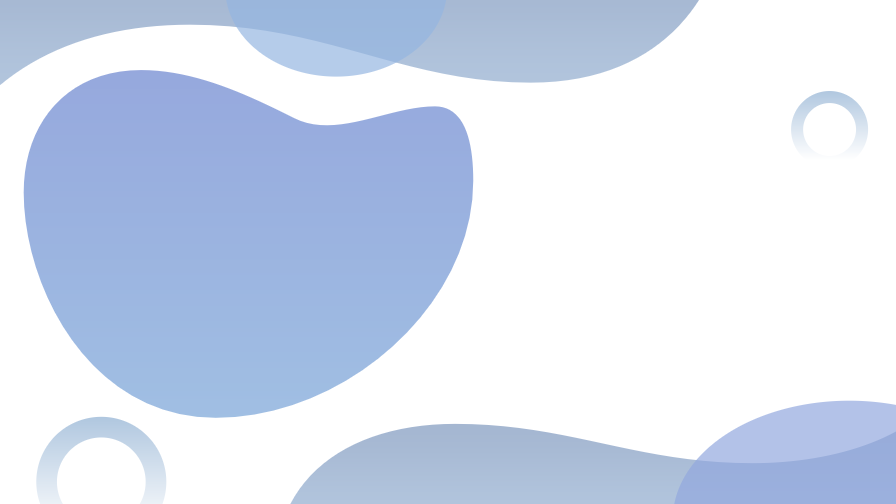
A Shadertoy shader for this background:

```glsl
// Soft blue abstract backdrop: a large blob, edge waves, translucent discs and fading rings.
#define BLOB_TOP vec3(0.588, 0.660, 0.867)
#define BLOB_BOTTOM vec3(0.628, 0.748, 0.890)
#define WAVE_DARK vec3(0.645, 0.715, 0.820)
#define WAVE_LIGHT vec3(0.695, 0.770, 0.865)
#define SKY_DISC vec3(0.580, 0.710, 0.880)
#define VIOLET_DISC vec3(0.570, 0.655, 0.870)
#define RING_COLOR vec3(0.690, 0.780, 0.875)
#define DISC_OPACITY 0.69
#define RING_FADE_END 0.79
#define CURVE_STEPS 20

// Outline drawn by a moving pen; tracks squared distance and inside parity.
struct Path { vec2 pen; float dist2; float side; };

Path startAt(vec2 pen) {
    return Path(pen, 1e3, 1.0);
}

void lineTo(inout Path path, vec2 p, vec2 end) {
    vec2 edge = end - path.pen;
    vec2 rel = p - path.pen;
    vec2 gap = rel - edge * clamp(dot(rel, edge) / max(dot(edge, edge), 1e-9), 0.0, 1.0);
    path.dist2 = min(path.dist2, dot(gap, gap));
    bool spans = (path.pen.y > p.y) != (end.y > p.y);
    if (spans && rel.x < edge.x * rel.y / edge.y) path.side = -path.side;
    path.pen = end;
}

// Cubic Bezier from the pen, with handles b and c, to the end point d.
void curveTo(inout Path path, vec2 p, vec2 b, vec2 c, vec2 d) {
    vec2 a = path.pen;
    for (int i = 1; i <= CURVE_STEPS; i++) {
        float t = float(i) / float(CURVE_STEPS);
        float s = 1.0 - t;
        vec2 point = s*s*s*a + 3.0*s*s*t*b + 3.0*s*t*t*c + t*t*t*d;
        lineTo(path, p, i == CURVE_STEPS ? d : point);
    }
}

float signedDistance(Path path) {
    return path.side * sqrt(path.dist2);
}

float blob(vec2 p) {
    vec2 start = vec2(0.047, 0.618);
    Path path = startAt(start);
    curveTo(path, p, vec2(0.047, 0.757), vec2(0.134, 0.861), vec2(0.280, 0.861));
    curveTo(path, p, vec2(0.389, 0.861), vec2(0.495, 0.810), vec2(0.583, 0.766));
    curveTo(path, p, vec2(0.667, 0.723), vec2(0.771, 0.789), vec2(0.863, 0.789));
    curveTo(path, p, vec2(0.919, 0.789), vec2(0.939, 0.727), vec2(0.939, 0.641));
    curveTo(path, p, vec2(0.939, 0.394), vec2(0.685, 0.171), vec2(0.428, 0.171));
    curveTo(path, p, vec2(0.176, 0.171), vec2(0.047, 0.433), start);
    return signedDistance(path);
}

// Both waves close with one curve outside the canvas.
float topWave(vec2 p) {
    vec2 start = vec2(0.0, 0.831);
    Path path = startAt(start);
    curveTo(path, p, vec2(0.097, 0.912), vec2(0.227, 0.951), vec2(0.377, 0.951));
    curveTo(path, p, vec2(0.648, 0.951), vec2(0.799, 0.836), vec2(1.053, 0.836));
    curveTo(path, p, vec2(1.227, 0.836), vec2(1.331, 0.912), vec2(1.387, 1.0));
    curveTo(path, p, vec2(1.667, 1.51), vec2(-0.463, 1.51), start);
    return signedDistance(path);
}

float bottomWave(vec2 p) {
    vec2 start = vec2(0.576, 0.0);
    Path path = startAt(start);
    curveTo(path, p, vec2(0.630, 0.104), vec2(0.752, 0.159), vec2(0.903, 0.159));
    curveTo(path, p, vec2(1.130, 0.159), vec2(1.262, 0.081), vec2(1.493, 0.081));
    curveTo(path, p, vec2(1.597, 0.081), vec2(1.701, 0.102), vec2(1.778, 0.144));
    curveTo(path, p, vec2(2.222, -0.435), vec2(0.347, -0.481), start);
    return signedDistance(path);
}

// Approximate ellipse distance, accurate near the edge.
float ellipse(vec2 q, vec2 radii) {
    float k = length(q / radii);
    return k * (k - 1.0) / max(length(q / (radii * radii)), 1e-4);
}

// Antialiased coverage, one device pixel wide.
float cover(float dist) {
    return clamp(0.5 - dist * iResolution.y, 0.0, 1.0);
}

// Ring opacity, fading out downwards.
float ring(vec2 q, float outer, float inner) {
    float dist = max(length(q) - outer, inner - length(q));
    float fade = (q.y / outer + RING_FADE_END) / (1.0 + RING_FADE_END);
    return cover(dist) * clamp(fade, 0.0, 1.0);
}

void mainImage(out vec4 fragColor, in vec2 fragCoord) {
    vec2 p = fragCoord / iResolution.y;
    vec3 color = vec3(1.0);

    // Waves along the top and bottom edges
    vec3 topTint = mix(WAVE_LIGHT, WAVE_DARK, smoothstep(0.82, 1.06, p.y));
    vec3 bottomTint = mix(WAVE_LIGHT, WAVE_DARK, smoothstep(-0.02, 0.17, p.y));
    color = mix(color, topTint, cover(topWave(p)));
    color = mix(color, bottomTint, cover(bottomWave(p)));

    // Translucent discs
    float skyDisc = ellipse(p - vec2(0.667, 1.023), vec2(0.220, 0.175));
    float violetDisc = ellipse(p - vec2(1.685, -0.030), vec2(0.350, 0.235));
    color = mix(color, SKY_DISC, DISC_OPACITY * cover(skyDisc));
    color = mix(color, VIOLET_DISC, DISC_OPACITY * cover(violetDisc));

    // Large blob and rings
    vec3 blobTint = mix(BLOB_BOTTOM, BLOB_TOP, clamp((p.y - 0.171) / 0.69, 0.0, 1.0));
    color = mix(color, blobTint, cover(blob(p)));
    color = mix(color, RING_COLOR, ring(p - vec2(1.646, 0.743), 0.0764, 0.0525));
    color = mix(color, RING_COLOR, ring(p - vec2(0.201, 0.044), 0.1290, 0.0880));
    fragColor = vec4(color, 1.0);
}
```
